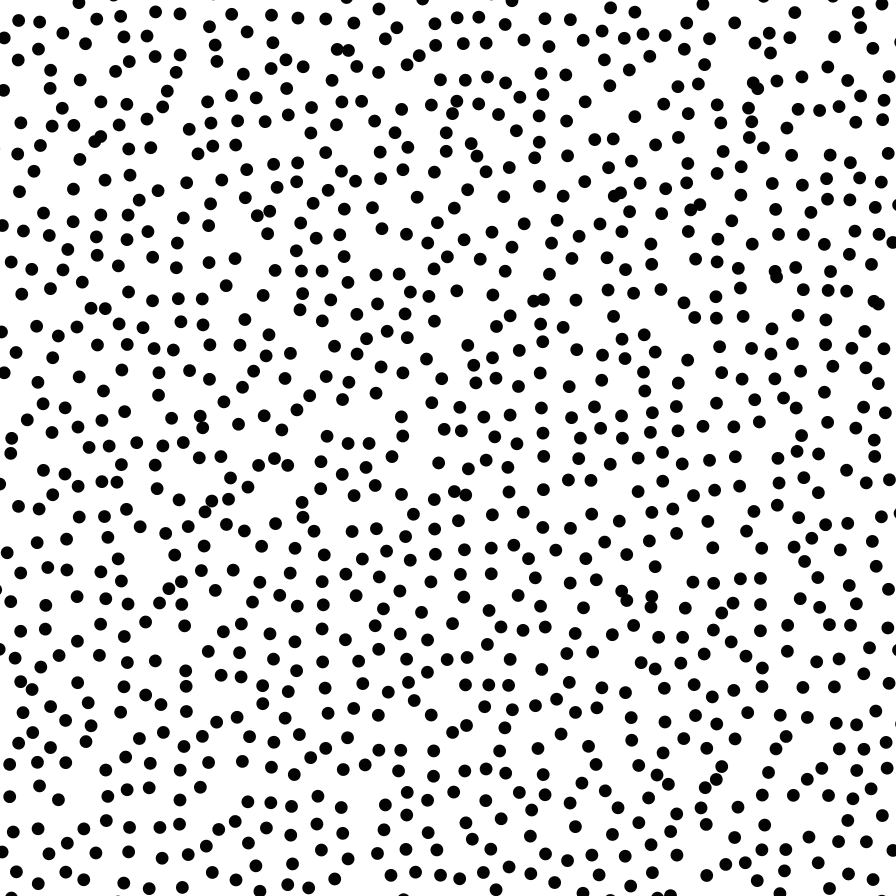
Write a WebGL 1 fragment shader that draws this pattern.

```glsl
precision highp float;
// Scattered black dots of equal size on white, evenly spread with a few touching pairs.

uniform vec2 u_resolution;

const float CELLS = 32.0;          // grid cells across the canvas, one dot each
const float DOT_RADIUS = 0.0071;   // in canvas units
const float SPACING = 0.97;        // distance below which seeds repel, in cells
const float REPULSION = 0.42;
const float MAX_SHIFT = 0.7;       // keeps every dot within reach of the 3x3 search
const float STRAY_SHARE = 0.07;    // dots that ignore their neighbours
const vec3 PAPER = vec3(1.0);
const vec3 INK = vec3(0.01);

// Sine-free hash: cell to three values in 0..1
vec3 hash3(vec2 cell) {
  vec3 p = fract(vec3(cell.xyx) * vec3(0.1031, 0.1030, 0.0973));
  p += dot(p, p.yxz + 33.33);
  return fract((p.xxy + p.yzz) * p.zyx);
}

// Random starting point inside a cell
vec2 seedPoint(vec2 cell) {
  return cell + hash3(cell + 17.0).xy;
}

// Sum of the pushes from the seeds in the surrounding cells
vec2 neighbourPush(vec2 cell, vec2 seed) {
  vec2 push = vec2(0.0);
  for (int y = -1; y <= 1; y++) {
    for (int x = -1; x <= 1; x++) {
      vec2 away = seed - seedPoint(cell + vec2(float(x), float(y)));
      float gap = length(away);
      push += away / max(gap, 0.0001) * max(SPACING - gap, 0.0);
    }
  }
  return push * REPULSION;
}

// Final dot position: relaxed seed, or a stray moved in a random direction
vec2 dotCenter(vec2 cell) {
  vec2 seed = seedPoint(cell);
  vec3 rnd = hash3(cell + 71.0);
  if (rnd.x < STRAY_SHARE) {
    return seed + (rnd.yz - 0.5) * 0.9;
  }
  vec2 push = neighbourPush(cell, seed);
  return seed + push * min(1.0, MAX_SHIFT / max(length(push), 0.0001));
}

// Distance to the closest dot centre, in cells
float nearestDot(vec2 p) {
  vec2 home = floor(p);
  float nearest = 2.0;
  for (int y = -1; y <= 1; y++) {
    for (int x = -1; x <= 1; x++) {
      vec2 cell = home + vec2(float(x), float(y));
      nearest = min(nearest, distance(p, dotCenter(cell)));
    }
  }
  return nearest;
}

void main() {
  float pixel = 1.0 / min(u_resolution.x, u_resolution.y);
  vec2 uv = gl_FragCoord.xy * pixel;

  // Signed distance to the dot edge, softened over one pixel
  float edge = nearestDot(uv * CELLS) / CELLS - DOT_RADIUS;
  float ink = clamp(0.5 - edge / pixel, 0.0, 1.0);

  gl_FragColor = vec4(mix(PAPER, INK, ink), 1.0);
}
```
